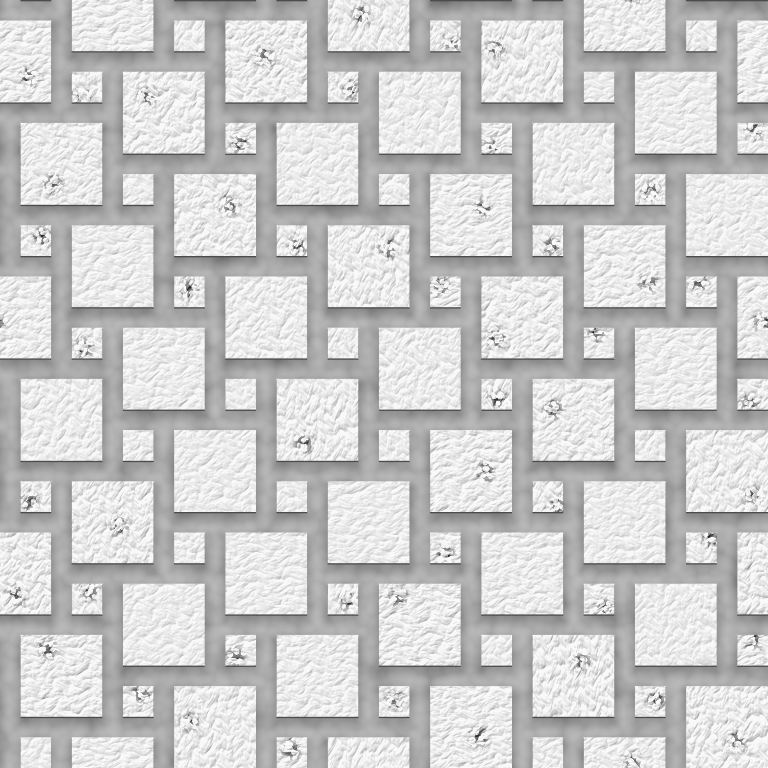
Give the GLSL for this pattern, as a WebGL 1 fragment shader.

```glsl
precision highp float;
uniform vec2 u_resolution;

const float UNITS = 15.0; // a multiple of 5, so the lattice wraps

vec2 hash2(vec2 p) {
  vec3 q = fract(p.xyx * vec3(0.1031, 0.1030, 0.0973));
  q += dot(q, q.yzx + 33.33);
  return fract((q.xx + q.yz) * q.zy);
}

// Smooth cellular bumps, highest at the feature points, wrapping at period
float cellular(vec2 p, float period, vec2 seed) {
  vec2 base = floor(p);
  float sum = 0.0;
  for (int j = -1; j <= 1; j++) {
    for (int i = -1; i <= 1; i++) {
      vec2 id = base + vec2(float(i), float(j));
      vec2 away = id + hash2(floor(mod(id + 0.5, period)) + seed) - p;
      sum += exp(-8.0 * dot(away, away));
    }
  }
  return log(sum + 1e-5) / 8.0;
}

// Origin (xy) and side (z) of the square that owns a unit cell:
// squares of 2 and 1 units in a Pythagorean tiling, less the joint
vec3 squareAt(vec2 cell) {
  float k = floor(mod(cell.x + 3.0 * cell.y - 2.5, 5.0));
  if (k == 2.0) return vec3(cell, 0.6);
  vec2 inner = vec2(k == 1.0 || k == 4.0 ? 1.0 : 0.0, step(2.5, k));
  return vec3(cell - inner, 1.6);
}

float boxDistance(vec2 p, float side) {
  vec2 d = abs(p - 0.5 * side) - 0.5 * side;
  return length(max(d, 0.0)) + min(max(d.x, d.y), 0.0);
}

float plasterHeight(vec2 q, vec2 seed) {
  q += 0.045 * sin(q.yx * vec2(9.0, 11.0) + seed);
  q += 0.015 * sin(q.yx * vec2(31.0, 27.0) + seed.yx);
  return cellular(q * 7.0, 64.0, seed) + 0.35 * cellular(q * 16.0, 64.0, seed + 29.0);
}

float plaster(vec2 q, float side, vec2 id) {
  vec2 seed = id * 67.0;
  vec2 vary = hash2(seed + 5.0);
  vec2 grain = q * mix(vec2(0.75, 1.25), vec2(1.25, 0.75), vary.x);
  float slope = plasterHeight(grain, seed)
              - plasterHeight(grain + 0.022 * vec2(-0.5, 0.85), seed);

  // A rough, pitted patch on some squares
  vec2 center = side * (0.15 + 0.7 * hash2(seed + 11.0));
  float patchy = smoothstep(0.32, 0.0, length(q - center)) * step(0.45, vary.y);
  float pits = smoothstep(-0.2, -0.34, cellular(q * 11.0, 64.0, seed + 41.0));

  float relief = slope / 0.022 * mix(0.010, 0.017, vary.y) * (1.0 + 1.2 * patchy);
  return clamp(0.922 + relief, 0.5, 0.975) - 0.5 * pits * patchy;
}

void main() {
  float pixel = UNITS / u_resolution.x;
  vec2 p = gl_FragCoord.xy / u_resolution * UNITS - vec2(0.4, 0.0);

  // Nearest square, with the shadows and dark lower edges of its neighbours
  float nearest = 9.0, shadow = 0.0, edge = 0.0;
  vec3 square = vec3(0.0);
  for (int j = -1; j <= 1; j++) {
    for (int i = -1; i <= 1; i++) {
      vec3 s = squareAt(floor(p) + vec2(float(i), float(j)));
      vec2 q = p - s.xy;
      float d = boxDistance(q, s.z);
      if (d < nearest) {
        nearest = d;
        square = s;
      }
      float fall = boxDistance(q + vec2(0.0, 0.12), s.z);
      float strength = s.z > 1.0 ? 1.0 : 0.7;
      shadow = max(shadow, strength * (1.0 - smoothstep(-0.12, 0.22, fall)));
      float under = boxDistance(q + vec2(0.0, 0.026), s.z);
      edge = max(edge, clamp(0.5 - under / pixel, 0.0, 1.0));
    }
  }

  // Mottled grey ground
  float mottle = cellular(p * 2.0, 2.0 * UNITS, vec2(7.0))
               + 0.6 * cellular(p * 5.0, 5.0 * UNITS, vec2(19.0));
  float shade = 0.705 + 0.11 * (mottle + 0.15) - 0.15 * shadow;
  shade = mix(shade, 0.3, edge);

  // Raised white squares
  vec2 id = floor(mod(square.xy + 0.5, UNITS));
  float cover = clamp(0.5 - nearest / pixel, 0.0, 1.0);
  shade = mix(shade, plaster(p - square.xy, square.z, id), cover);
  gl_FragColor = vec4(vec3(shade), 1.0);
}
```
